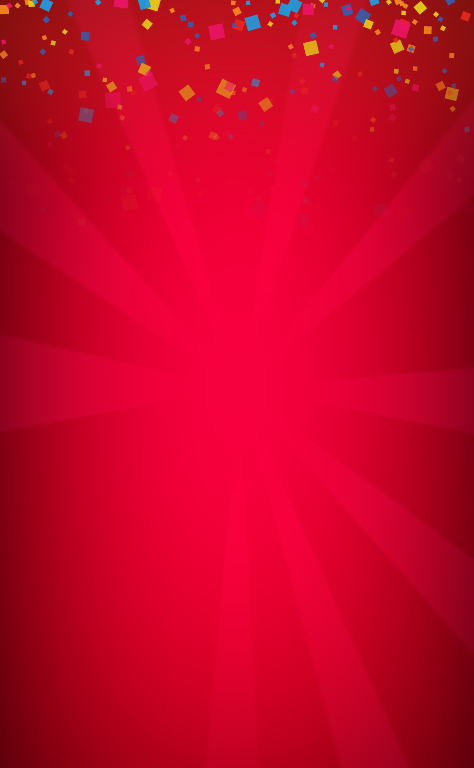
Reproduce this background procedurally as a Shadertoy shader.

```glsl
// Crimson sunburst with a dark vignette and confetti falling from the top edge.

const float PI = 3.14159;
const int CONFETTI = 210;

float hash(float n) {
    return fract(sin(n * 12.9898) * 43758.5453);
}

// Red glow, darker toward the sides and the ends
vec3 backdrop(vec2 uv) {
    vec2 q = abs(uv - 0.5) * 2.0;
    float top = smoothstep(0.72, 1.0, uv.y);
    float side = 1.0 - mix(0.49, 0.3, top) * pow(q.x, 2.1);
    float ends = 1.0 - 0.27 * pow(q.y, 2.6);
    float red = 0.97 * side * ends;
    float pink = exp(-1.1 * q.x * q.x - 1.0 * q.y * q.y);
    return vec3(red, 0.065 * top, red * mix(0.09, 0.25, pink));
}

// Soft beams: each entry holds a direction and a half width in radians
float sunburst(vec2 d) {
    const vec2 beams[9] = vec2[9](
        vec2(-0.05, 0.14), vec2(-0.74, 0.11), vec2(-1.23, 0.08),
        vec2(-1.59, 0.07), vec2(0.79, 0.10), vec2(1.33, 0.08),
        vec2(1.92, 0.07), vec2(2.43, 0.13), vec2(3.12, 0.20));
    float angle = atan(d.y, d.x);
    float light = 0.0;
    for (int i = 0; i < 9; i++) {
        float away = abs(mod(angle - beams[i].x + PI, 2.0 * PI) - PI);
        light = max(light, 1.0 - smoothstep(-0.012, 0.012, away - beams[i].y));
    }
    return light * smoothstep(0.04, 0.4, length(d));
}

vec3 confettiColor(float pick) {
    const vec3 palette[6] = vec3[6](
        vec3(0.14, 0.60, 0.86), vec3(0.96, 0.53, 0.12), vec3(0.90, 0.80, 0.10),
        vec3(0.92, 0.08, 0.40), vec3(0.22, 0.36, 0.66), vec3(0.90, 0.16, 0.12));
    return palette[int(pick * 5.99)];
}

// Tilted squares, dense and vivid at the top, fading as they fall
vec3 addConfetti(vec3 col, vec2 p, float pixel) {
    for (int i = 0; i < CONFETTI; i++) {
        float id = float(i) + 1.0;
        float fall = pow(hash(id + 0.37), 1.7);
        vec2 d = p - vec2(hash(id + 311.1), 0.47 * fall);
        float size = mix(0.0045, 0.017, pow(hash(id + 523.7), 4.0));
        float tilt = hash(id + 741.3) * PI;
        float c = cos(tilt), s = sin(tilt);
        d = abs(mat2(c, -s, s, c) * d);
        float cover = 1.0 - smoothstep(-0.5, 0.5, (max(d.x, d.y) - size) / pixel);
        float alpha = mix(0.95, 0.05, smoothstep(0.0, 0.85, fall));
        col = mix(col, confettiColor(hash(id + 907.9)), cover * alpha);
    }
    return col;
}

void mainImage(out vec4 fragColor, in vec2 fragCoord) {
    vec2 uv = fragCoord / iResolution.xy;
    float aspect = iResolution.y / iResolution.x;

    vec3 col = backdrop(uv);

    // Beams spread from just below the middle
    vec2 fromCenter = (uv - vec2(0.506, 0.494)) * vec2(1.0, aspect);
    float fade = mix(0.5, 1.0, smoothstep(0.0, 0.35, abs(fromCenter.x)));
    col += vec3(0.06, 0.008, 0.05) * fade * sunburst(fromCenter);

    // Confetti space is measured down from the top, in canvas widths
    vec2 p = vec2(uv.x, (1.0 - uv.y) * aspect);
    if (p.y < 0.52) col = addConfetti(col, p, 1.0 / iResolution.x);

    fragColor = vec4(clamp(col, 0.0, 1.0), 1.0);
}
```
